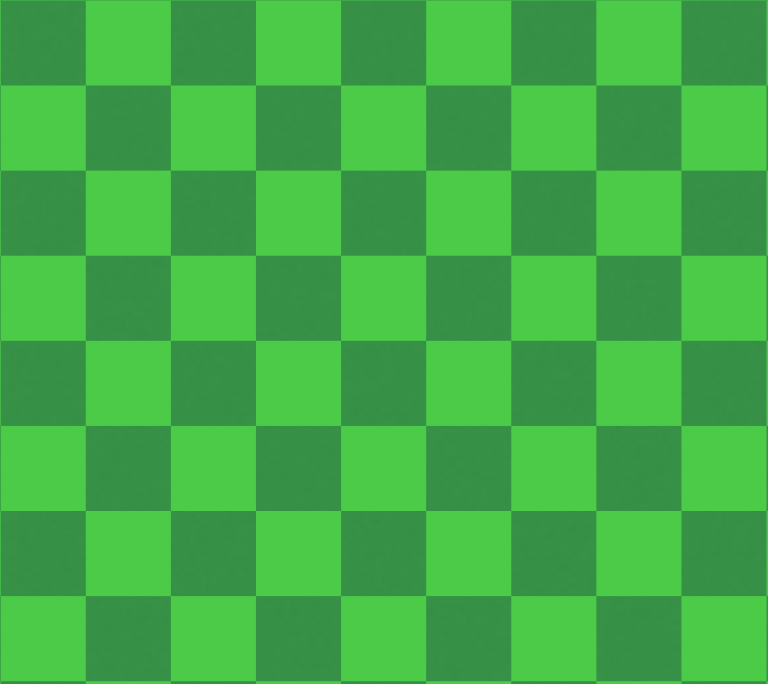
This pattern is drawn by a WebGL 1 fragment shader. Its source:

```glsl
precision highp float;

uniform vec2 u_resolution;

const float CELLS_ACROSS = 9.025;
const vec2 GRID_OFFSET = vec2(0.008, 0.005);
const vec3 LIGHT_GREEN = vec3(0.294, 0.796, 0.282);
const vec3 DARK_GREEN = vec3(0.212, 0.565, 0.274);
const float GRAIN_SCALE = 16.0;
const float GRAIN_STRENGTH = 0.008;

float hash(vec2 p) {
  return fract(sin(dot(p, vec2(127.1, 311.7))) * 43758.5453);
}

float valueNoise(vec2 p) {
  vec2 cell = floor(p);
  vec2 f = fract(p);
  f = f * f * (3.0 - 2.0 * f);
  float lower = mix(hash(cell), hash(cell + vec2(1.0, 0.0)), f.x);
  float upper = mix(hash(cell + vec2(0.0, 1.0)), hash(cell + vec2(1.0, 1.0)), f.x);
  return mix(lower, upper, f.y);
}

// +1 in even bands, -1 in odd bands, with a ramp one edge width wide
vec2 alternatingBands(vec2 p, float edgeWidth) {
  vec2 edgeDistance = 0.5 - 2.0 * abs(fract(p * 0.5 + 0.25) - 0.5);
  return clamp(2.0 * edgeDistance / edgeWidth, -1.0, 1.0);
}

// 1 on squares whose column and row share parity, 0 on the others
float checker(vec2 p, float edgeWidth) {
  vec2 bands = alternatingBands(p, edgeWidth);
  return 0.5 + 0.5 * bands.x * bands.y;
}

void main() {
  // Square cell units, counted from the top left corner
  vec2 fromTopLeft = vec2(gl_FragCoord.x, u_resolution.y - gl_FragCoord.y);
  float pixel = CELLS_ACROSS / u_resolution.x;
  vec2 grid = fromTopLeft * pixel - GRID_OFFSET;

  // Faint mottling on the dark squares only
  float grain = GRAIN_STRENGTH * (valueNoise(grid * GRAIN_SCALE) - 0.5);

  vec3 color = mix(LIGHT_GREEN, DARK_GREEN + grain, checker(grid, pixel));
  gl_FragColor = vec4(color, 1.0);
}
```
